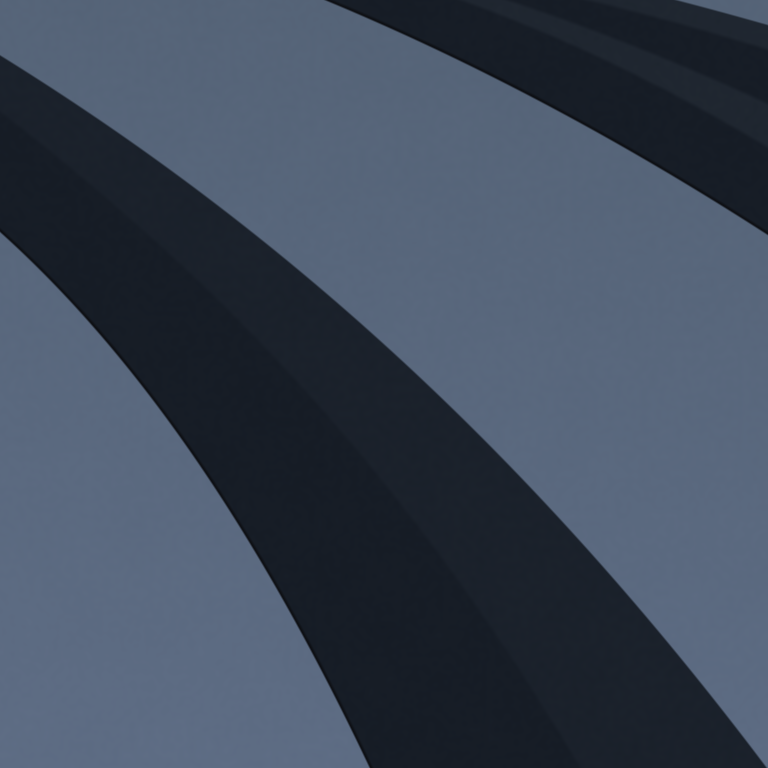
This background is drawn by a Shadertoy shader. Its source:

```glsl
// Two dark, curved bands sweep across a slate-blue field.
// Every edge is a cubic curve turned into an approximate signed distance;
// soft masks stack the faces, and faint gradient noise adds tonal grain.

const vec3 SLATE_TOP    = vec3(0.333, 0.390, 0.468);
const vec3 SLATE_BOTTOM = vec3(0.365, 0.423, 0.515);
const vec3 BAND_DARK    = vec3(0.088, 0.112, 0.148);
const vec3 BAND_LIGHT   = vec3(0.104, 0.130, 0.168);
const vec3 STRIP_LIGHT  = vec3(0.122, 0.150, 0.188);
const vec3 RIM_SHADOW   = vec3(0.045, 0.048, 0.060);

const float EDGE_SOFT  = 0.0016;
const float RIDGE_SOFT = 0.0035;
const float RIM_WIDTH  = 0.0035;
const float GRAIN      = 0.006;

// Edge curves: starting point, then linear, quadratic and cubic slopes.
// Heights are measured downward from the top of the canvas.
const vec2 MAIN_OUTER_START = vec2(0.0, 0.072);
const vec3 MAIN_OUTER_BEND  = vec3(0.62, 0.22, 0.09);
const vec2 MAIN_RIDGE_START = vec2(0.0, 0.145);
const vec3 MAIN_RIDGE_BEND  = vec3(0.78, 0.20, 0.35);
const vec2 MAIN_INNER_START = vec2(0.0, 0.302);
const vec3 MAIN_INNER_BEND  = vec3(0.90, 0.90, 0.50);

const vec2 TOP_OUTER_START = vec2(0.880, 0.0);
const vec3 TOP_OUTER_BEND  = vec3(0.26, 0.10, 0.0);
const vec2 TOP_WEDGE_START = vec2(0.765, 0.0);
const vec3 TOP_WEDGE_BEND  = vec3(0.24, 0.15, 0.0);
const vec2 TOP_STRIP_START = vec2(0.660, 0.0);
const vec3 TOP_STRIP_BEND  = vec3(0.33, 0.20, 0.0);
const vec2 TOP_RIDGE_START = vec2(0.600, 0.0);
const vec3 TOP_RIDGE_BEND  = vec3(0.36, 0.30, 0.0);
const vec2 TOP_INNER_START = vec2(0.423, 0.0);
const vec3 TOP_INNER_BEND  = vec3(0.415, 0.20, 0.0);

// Approximate distance to a cubic edge, positive below it.
float edgeDistance(vec2 p, vec2 start, vec3 bend) {
    float t = p.x - start.x;
    float height = start.y + t * (bend.x + t * (bend.y + t * bend.z));
    float slope = bend.x + t * (2.0 * bend.y + 3.0 * t * bend.z);
    return (p.y - height) / sqrt(1.0 + slope * slope);
}

float below(float d, float softness) {
    return smoothstep(-softness, softness, d);
}

// Gradient noise
vec2 gradientAt(vec2 cell) {
    vec3 h = fract(cell.xyx * vec3(0.1031, 0.1030, 0.0973));
    h += dot(h, h.yzx + 33.33);
    float angle = 6.2832 * fract((h.x + h.y) * h.z);
    return vec2(cos(angle), sin(angle));
}

float gradientNoise(vec2 p) {
    vec2 i = floor(p), f = fract(p);
    vec2 u = f * f * f * (f * (f * 6.0 - 15.0) + 10.0);
    vec2 e = vec2(0.0, 1.0);
    float a = dot(gradientAt(i), f);
    float b = dot(gradientAt(i + e.yx), f - e.yx);
    float c = dot(gradientAt(i + e.xy), f - e.xy);
    float d = dot(gradientAt(i + e.yy), f - e.yy);
    return mix(mix(a, b, u.x), mix(c, d, u.x), u.y);
}

// Darkens a band toward its lower edge, where d reaches zero.
vec3 addRim(vec3 color, float d) {
    return mix(color, RIM_SHADOW, 0.85 * smoothstep(-RIM_WIDTH * 1.6, -RIM_WIDTH * 0.3, d));
}

void mainImage(out vec4 fragColor, in vec2 fragCoord) {
    vec2 p = fragCoord / iResolution.xy;
    p.y = 1.0 - p.y;
    float soft = max(EDGE_SOFT, 0.7 / iResolution.y);

    // Slate field
    float shade = clamp(p.y + 0.12 * (0.5 - p.x), 0.0, 1.0);
    vec3 color = mix(SLATE_TOP, SLATE_BOTTOM, shade);

    // Main band: a lighter outer face and a darker inner face
    float outer = edgeDistance(p, MAIN_OUTER_START, MAIN_OUTER_BEND);
    float ridge = edgeDistance(p, MAIN_RIDGE_START, MAIN_RIDGE_BEND);
    float inner = edgeDistance(p, MAIN_INNER_START, MAIN_INNER_BEND);
    vec3 band = mix(BAND_LIGHT, BAND_DARK, below(ridge, RIDGE_SOFT));
    band = addRim(band, inner);
    color = mix(color, band, below(outer, soft) * (1.0 - below(inner, soft)));

    // Upper band: alternating faces from its outer edge inward
    outer = edgeDistance(p, TOP_OUTER_START, TOP_OUTER_BEND);
    inner = edgeDistance(p, TOP_INNER_START, TOP_INNER_BEND);
    float wedge = edgeDistance(p, TOP_WEDGE_START, TOP_WEDGE_BEND);
    float strip = edgeDistance(p, TOP_STRIP_START, TOP_STRIP_BEND);
    ridge = edgeDistance(p, TOP_RIDGE_START, TOP_RIDGE_BEND);
    band = mix(STRIP_LIGHT, BAND_DARK, below(wedge, RIDGE_SOFT));
    band = mix(band, STRIP_LIGHT, below(strip, RIDGE_SOFT));
    band = mix(band, BAND_DARK, below(ridge, RIDGE_SOFT));
    band = addRim(band, inner);
    color = mix(color, band, below(outer, soft) * (1.0 - below(inner, soft)));

    // Faint grain
    float grain = gradientNoise(p * 90.0) + 0.6 * gradientNoise(p * 14.0);
    fragColor = vec4(color + GRAIN * grain, 1.0);
}
```
